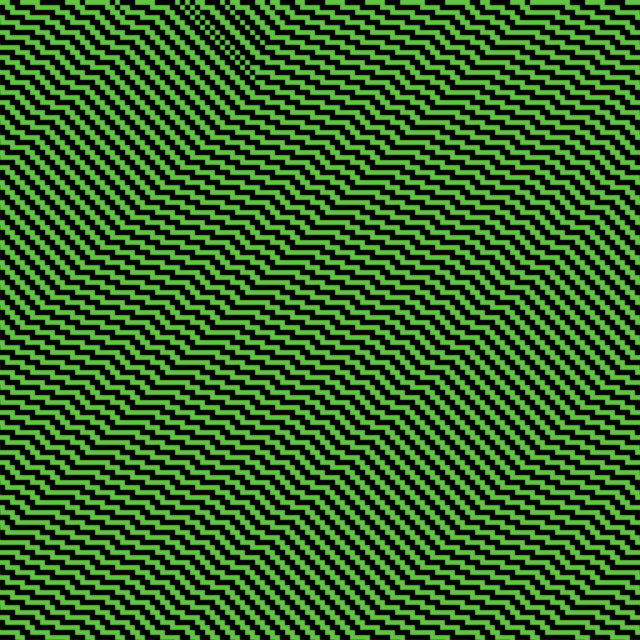
A Shadertoy shader for this pattern:

```glsl
// A one-dimensional cellular automaton drawn as green and black stair stripes.
// A row of short random runs at the top evolves downward, one generation per
// row; each row is held as 128 bits, so a generation is a few bit operations.

const int CELLS = 128;
const vec3 BLACK = vec3(0.0, 0.005, 0.0);
const vec3 GREEN = vec3(0.387, 0.77, 0.262);
const float EDGE_SOFTNESS = 0.225;  // half width of an edge, in cells
const float INK_THRESHOLD = 0.09;   // keeps the gaps between stripes dark
const float LONGEST_RUN = 4.4;      // upper limit of the random runs, in cells

float hash11(float p) {
    p = fract(p * 0.1031);
    p *= p + 33.33;
    p *= p + p;
    return fract(p);
}

// Length of the run of equal cells that starts at a column:
// random, except for a small checkered patch and one long run
int runLength(int column, float seed) {
    if (column >= 33 && column < 39) return 1;
    if (column == 106) return 8;
    return 1 + int(LONGEST_RUN * hash11(float(column) + seed));
}

uvec4 seedRow(float seed) {
    uvec4 row = uvec4(0u);
    uint bit = 0u;
    int runEnd = 0;
    for (int i = 0; i < CELLS; i++) {
        if (i == runEnd || i == 106) {
            bit ^= 1u;
            runEnd = i + runLength(i, seed);
        }
        row[i >> 5] |= bit << uint(i & 31);
    }
    return row;
}

// Rule 113: majority of left, not centre, not right
uvec4 nextRow(uvec4 row) {
    uvec4 left = (row << 1u) | (row.wxyz >> 31u);
    uvec4 notRight = ~((row >> 1u) | (row.yzwx << 31u));
    uvec4 notCentre = ~row;
    return (left & notCentre) | (left & notRight) | (notCentre & notRight);
}

uvec4 evolve(uvec4 row, int generations) {
    for (int i = 0; i < CELLS; i++) {
        if (i >= generations) break;
        row = nextRow(row);
    }
    return row;
}

float cellAt(uvec4 row, int column) {
    int i = column & (CELLS - 1);
    return float((row[i >> 5] >> uint(i & 31)) & 1u);
}

// Blend of two neighbouring cells in one row
float sampleRow(uvec4 row, int column, float blend) {
    return mix(cellAt(row, column), cellAt(row, column + 1), blend);
}

void mainImage(out vec4 fragColor, in vec2 fragCoord) {
    // Cell coordinates, generations counted from the top
    vec2 uv = fragCoord / iResolution.xy;
    vec2 p = vec2(uv.x, 1.0 - uv.y) * float(CELLS) - 0.5;
    p.y = max(p.y, 0.0);
    ivec2 cell = ivec2(floor(p));

    // Soft edges, never narrower than a pixel
    vec2 pixel = float(CELLS) / iResolution.xy;
    vec2 soft = min(max(vec2(EDGE_SOFTNESS), 0.5 * pixel), 0.5);
    vec2 blend = smoothstep(0.5 - soft, 0.5 + soft, fract(p));

    // The two generations around this point
    uvec4 upper = evolve(seedRow(53.0), cell.y);
    uvec4 lower = nextRow(upper);
    float ink = mix(sampleRow(upper, cell.x, blend.x),
                    sampleRow(lower, cell.x, blend.x), blend.y);
    ink = clamp((ink - INK_THRESHOLD) / (1.0 - INK_THRESHOLD), 0.0, 1.0);

    fragColor = vec4(mix(BLACK, GREEN, ink), 1.0);
}
```
